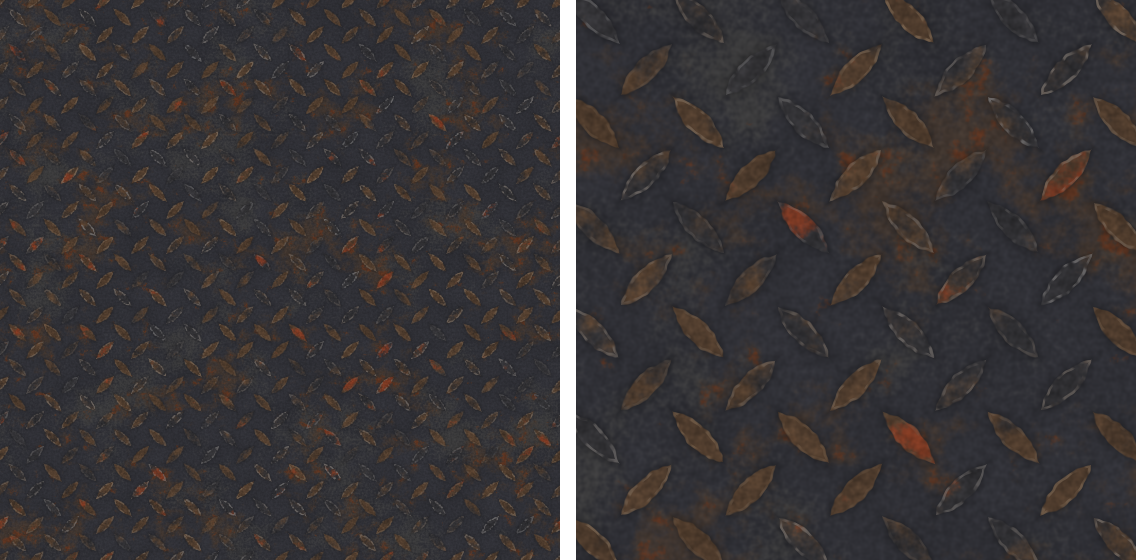
Left, the full canvas; right, a detail of the centre.
Give the GLSL for this texture, as a WebGL 1 fragment shader.

```glsl
precision highp float;
uniform vec2 u_resolution;

float hash(vec2 p) {
  return fract(sin(dot(p, vec2(127.1, 311.7))) * 43758.5);
}

// Gradient at a lattice corner, dotted with the offset from that corner
float corner(vec2 cell, vec2 offset, float period, float seed) {
  float angle = 6.2832 * hash(mod(cell, period) + seed * 7.31);
  return dot(vec2(cos(angle), sin(angle)), offset);
}

// Gradient noise that tiles over the unit square
float noise(vec2 uv, float period, float seed) {
  vec2 cell = floor(uv * period);
  vec2 f = uv * period - cell;
  vec2 w = f * f * f * (f * (f * 6.0 - 15.0) + 10.0);
  vec2 e = vec2(1.0, 0.0);
  return mix(
    mix(corner(cell, f, period, seed), corner(cell + e, f - e, period, seed), w.x),
    mix(corner(cell + e.yx, f - e.yx, period, seed), corner(cell + 1.0, f - 1.0, period, seed), w.x),
    w.y);
}

float fbm(vec2 uv, float period, float seed) {
  float sum = 0.0;
  float gain = 1.0;
  for (int i = 0; i < 5; i++) {
    sum += gain * noise(uv, period, seed + float(i));
    period *= 2.0;
    gain *= 0.65;
  }
  return sum;
}

// Signed distance to a pointed lens, x along its length
float lens(vec2 p, float halfLength, float halfWidth) {
  float radius = (halfLength * halfLength + halfWidth * halfWidth) / (2.0 * halfWidth);
  return length(vec2(p.x, abs(p.y) + radius - halfWidth)) - radius;
}

void main() {
  vec2 uv = gl_FragCoord.xy / u_resolution.y;
  float pixel = 16.0 / u_resolution.y;

  float grain = noise(uv, 230.0, 3.0) + 0.6 * noise(uv, 410.0, 5.0);
  float stain = fbm(uv, 8.0, 11.0);
  float dust = fbm(uv, 6.0, 23.0);
  float speck = fbm(uv, 36.0, 41.0);

  // Plate: dark steel, dusty patches, brown stains, flecks of orange rust
  vec3 color = vec3(0.186, 0.188, 0.212) * (1.0 + 0.08 * fbm(uv, 14.0, 57.0));
  color = mix(color, vec3(0.262, 0.258, 0.248),
              0.6 * smoothstep(0.0, 0.8, dust + 0.3 * grain + 0.2 * speck));
  color = mix(color, vec3(0.285, 0.222, 0.175),
              0.7 * smoothstep(0.05, 0.8, stain + 0.6 * speck));
  float rust = smoothstep(0.55, 1.15, 0.6 * stain + 1.1 * speck);
  color = mix(color, vec3(0.42, 0.2, 0.1), 0.65 * rust);
  color *= 1.0 + 0.14 * grain;

  // Two interleaved lattices of raised studs, leaning opposite ways
  for (int i = 0; i < 2; i++) {
    float layer = float(i);
    float lean = 1.0 - 2.0 * layer;
    vec2 grid = uv * 16.0 + 0.5 * layer;
    vec2 cell = floor(grid + 0.5);
    vec2 f = grid - cell;
    vec2 p = 0.7071 * vec2(f.x + lean * f.y, f.y - lean * f.x);
    vec2 id = mod(cell, 16.0) + 37.0 * layer;
    float d = lens(p, 0.335, 0.105) + 0.02 * noise(uv, 180.0, 67.0);
    float inside = 1.0 - smoothstep(-pixel, pixel, d);

    // Contact shadow
    color *= 1.0 - 0.22 * exp(-max(d, 0.0) * 26.0);

    // Worn face, from bare steel to brown to red rust
    float wear = hash(id + 3.7);
    vec3 face = mix(vec3(0.2, 0.198, 0.21), vec3(0.325, 0.242, 0.175),
                    smoothstep(0.1, 0.75, wear + 0.5 * stain + 0.4 * speck));
    float red = smoothstep(0.9, 1.25, hash(id + 9.2) + 0.3 * stain + 0.4 * speck);
    face = mix(face, vec3(0.5, 0.2, 0.11), 0.8 * red);
    face *= 1.0 + 0.2 * grain + 0.2 * speck;
    color = mix(color, face, 0.88 * inside);

    // Broken bright rim
    float rim = 1.0 - smoothstep(0.006, 0.01 + pixel, abs(d + 0.01));
    float dashes = smoothstep(-0.3, 0.4, sin(p.x * 75.0 + 6.0 * wear) * 0.15
                              + 1.2 * noise(uv, 130.0, 83.0));
    float shine = mix(0.15, 0.75, hash(id + 15.4));
    vec3 rimColor = mix(vec3(0.48, 0.48, 0.49), vec3(0.5, 0.41, 0.32), wear);
    color = mix(color, rimColor, rim * dashes * shine);
  }

  gl_FragColor = vec4(color, 1.0);
}
```
